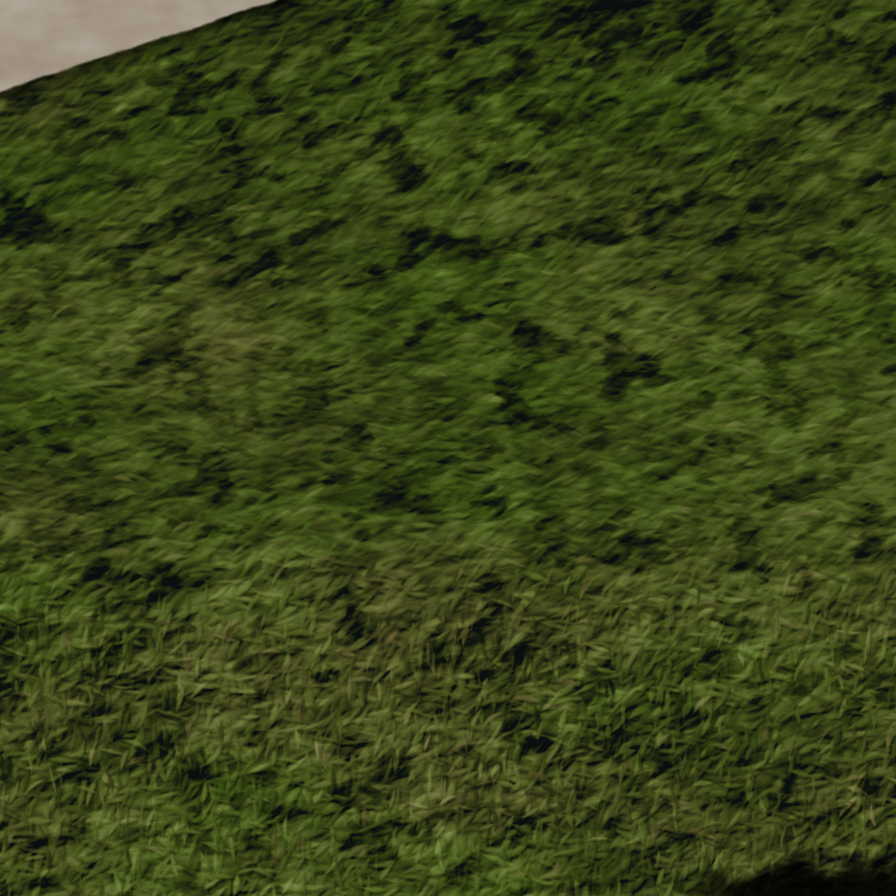
Write a WebGL 2 fragment shader that draws this texture.

```glsl
#version 300 es
precision highp float;
// Mossy lawn seen at an angle: layered short blades, shaded gaps, a pale paved corner.

#define LAYERS 8
#define CELL_LARGE 0.036
#define CELL_SMALL 0.021
#define SOFTNESS 0.0022
#define BLADE_CONTRAST 1.75
#define SHADOW_DEPTH 0.6
#define PATCH_CONTRAST 1.5
#define GRASS_MID vec3(0.250, 0.292, 0.098)
#define GRASS_STEP vec3(0.094, 0.103, 0.049)
#define PAVING vec3(0.650, 0.602, 0.540)

uniform vec2 u_resolution;
out vec4 fragColor;

vec4 hash4(vec2 p) {
    vec4 q = fract(p.xyxy * vec4(0.1031, 0.1030, 0.0973, 0.1099));
    q += dot(q, q.wzxy + 33.33);
    return fract((q.xxyz + q.yzzw) * q.zywx);
}

float valueNoise(vec2 p) {
    vec2 i = floor(p), f = fract(p);
    f = f * f * (3.0 - 2.0 * f);
    float low = mix(hash4(i).x, hash4(i + vec2(1, 0)).x, f.x);
    float high = mix(hash4(i + vec2(0, 1)).x, hash4(i + vec2(1, 1)).x, f.x);
    return mix(low, high, f.y);
}

float fbm(vec2 p) {
    float sum = 0.0, amp = 0.5;
    for (int i = 0; i < 4; i++) {
        sum += amp * valueNoise(p);
        p = mat2(0.8, 0.6, -0.6, 0.8) * p * 2.03 + 11.7;
        amp *= 0.5;
    }
    return sum / 0.9375;
}

// Nearness: 1 in the upright foreground, 0 in the flattened distance.
float nearness(float y) {
    return 1.0 - smoothstep(0.26, 0.46, y);
}

float bladeMask(vec2 q, float halfLength, float halfWidth, float soft) {
    float along = q.x / halfLength;
    float edge = abs(q.y) - halfWidth * (1.0 - along * along);
    return 1.0 - smoothstep(-soft, soft, edge);
}

// Lays one jittered grid of blades over the surface: x = tone, y = hue.
vec2 addBlades(vec2 surface, vec2 p, float cell, float seed, float soft) {
    vec2 shift = seed * vec2(3.71, 7.37);
    vec2 g = p / cell + shift;
    vec2 id = floor(g);
    for (int j = -1; j <= 1; j++)
    for (int i = -1; i <= 1; i++) {
        vec2 c = id + vec2(i, j);
        vec4 place = hash4(c + seed * 17.0);
        vec4 look = hash4(c + seed * 29.0 + 71.3);
        vec2 root = c + place.xy;
        float y = (root.y - shift.y) * cell;
        float near = nearness(y);

        float lean = mix(0.12 + 0.35 * smoothstep(0.55, 0.85, y), 0.72, near);
        float angle = lean + (place.z - 0.5) * mix(0.9, 2.3, near);
        vec2 dir = vec2(cos(angle), sin(angle));
        mat2 toBlade = mat2(dir.x, -dir.y, dir.y, dir.x);
        float halfLength = mix(0.36, 0.64, place.w);
        float halfWidth = mix(0.07, 0.14, look.x);

        vec2 q = toBlade * (g - root);
        vec2 qs = toBlade * (g - root + vec2(-0.05, 0.13));
        float bend = (look.y - 0.5) * 0.5;
        q.y += bend * q.x * q.x;
        qs.y += bend * qs.x * qs.x;

        float shadow = bladeMask(qs, halfLength, halfWidth, soft / cell);
        float mask = bladeMask(q, halfLength, halfWidth, soft / cell);
        float tone = (look.z + look.w - 0.92) * BLADE_CONTRAST;
        tone += 0.35 * clamp(q.y / halfWidth, -1.0, 1.0);
        float straw = smoothstep(0.95, 0.98, look.y);
        tone += straw * 0.8;
        float hue = mix((look.x - 0.5) * 1.2, -1.6, straw);

        surface.x -= shadow * SHADOW_DEPTH * mix(0.55, 1.0, near);
        surface = mix(surface, vec2(tone, hue), mask * mix(0.62, 0.82, near));
    }
    return surface;
}

void main() {
    vec2 p = gl_FragCoord.xy / u_resolution.y;
    float soft = max(SOFTNESS, 0.75 / u_resolution.y);
    float near = nearness(p.y);

    // Fibrous ground, then blades from large to small.
    vec2 slanted = mat2(0.955, -0.296, 0.296, 0.955) * p;
    float fibres = fbm(slanted * vec2(38.0, 95.0));
    vec2 surface = vec2((fibres - 0.55) * 4.0, 0.0);
    for (int i = 0; i < LAYERS; i++) {
        float t = float(i) / float(LAYERS - 1);
        surface = addBlades(surface, p, mix(CELL_LARGE, CELL_SMALL, t), float(i) + 1.0, soft);
    }

    // Broad light and colour patches, with hollows between the tufts.
    float patches = fbm(p * vec2(7.0, 13.0) + 4.0) - 0.5;
    float tufts = fbm(slanted * vec2(24.0, 48.0) + 19.0);
    float far = smoothstep(0.72, 1.0, p.y);
    float tone = surface.x * mix(0.85, 1.08, near) + patches * PATCH_CONTRAST;
    tone += (fibres - 0.5) * 1.1 + 0.16 + 0.12 * near - 0.55 * far;
    tone -= 1.3 * (1.0 - smoothstep(0.27, 0.43, tufts));
    float hue = surface.y + 2.6 * (fbm(p * vec2(4.0, 9.0) + 31.0) - 0.5) + 0.25 * (1.0 - near);

    // Deep shade at the lower right corner.
    float shadeTop = 0.012 + 0.045 * fbm(p * 28.0);
    float shade = smoothstep(0.74, 0.84, p.x) * (1.0 - smoothstep(shadeTop - 0.016, shadeTop + 0.01, p.y));
    tone = clamp(tone, -2.3, 2.6);
    vec3 colour = GRASS_MID + GRASS_STEP * tone + vec3(0.0, 0.0, 0.014) * tone * tone;
    colour += hue * vec3(-0.026, 0.010, -0.022) * smoothstep(-2.2, 0.2, tone);
    colour *= 1.0 - 0.88 * shade;

    // Paved corner with a thin dark seam of soil.
    float border = (p.y - 0.898 - 0.329 * p.x) * 0.95 + (fbm(p * 45.0) - 0.5) * 0.005;
    colour *= 1.0 - 0.5 * smoothstep(-0.016, -0.002, border);
    vec3 stone = PAVING + (fbm(p * vec2(22.0, 40.0)) - 0.5) * vec3(0.13, 0.15, 0.16);
    colour = mix(colour, stone, smoothstep(-soft, soft, border));
    fragColor = vec4(clamp(colour, 0.0, 1.0), 1.0);
}
```
